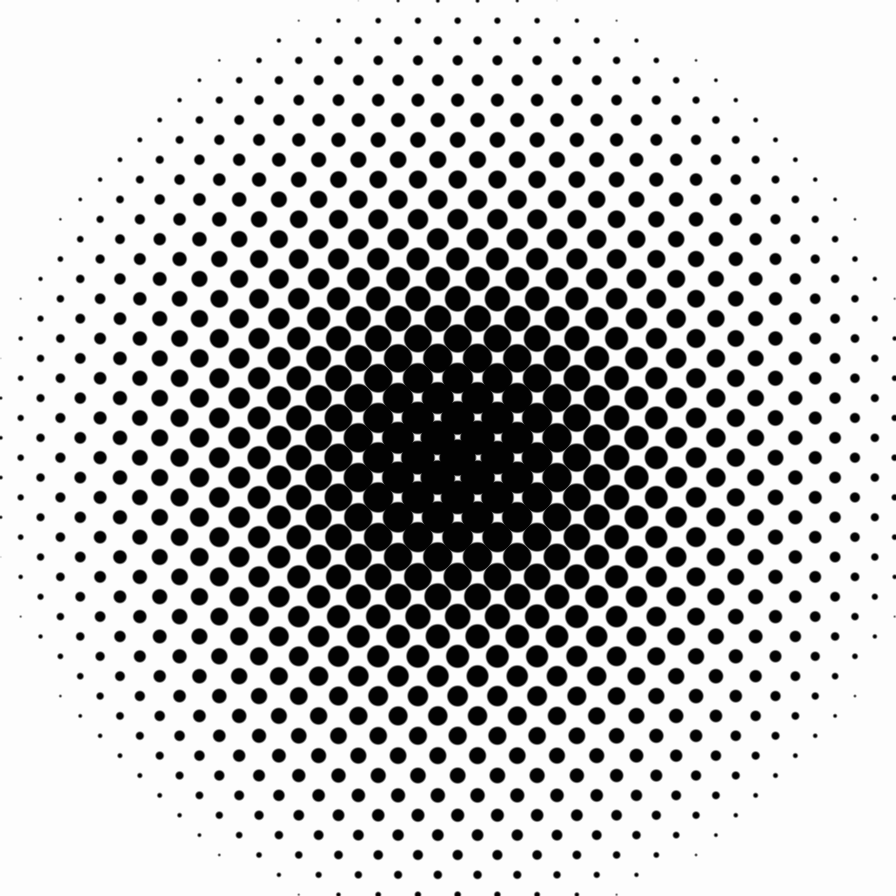
Give the GLSL for this pattern, as a three.js fragment shader.

```glsl
// Radial halftone: a diagonal grid of black dots that shrink outward and merge at the centre.
varying vec2 vUv;

const vec2 CENTER = vec2(0.5108, 0.4892);
const float ROW_STEP = 0.02217;     // distance between neighbouring rows of dots
const float FIELD_RADIUS = 0.5234;  // dots vanish at this distance
const float MAX_DOT = 0.02044;      // radius of the central dot
const float EDGE = 0.0015;          // half width of the soft edge
const vec3 PAPER = vec3(0.992);
const vec3 INK = vec3(0.008);

// Nearly linear falloff that drops more steeply towards the rim.
float dotRadius(float fieldDistance, float fieldRadius, float maxRadius) {
  float t = clamp(fieldDistance / fieldRadius, 0.0, 1.0);
  return maxRadius * pow(max(1.0 - t, 0.00001), 1.0 - 0.37 * t);
}

// Soft disc; vanishing dots fade out instead of leaving specks.
float disc(vec2 offset, float radius, float edge) {
  float coverage = 1.0 - smoothstep(-edge, edge, length(offset) - radius);
  return coverage * smoothstep(0.0, edge, radius);
}

// Conversion between the plane and the grid turned by 45 degrees.
vec2 toGrid(vec2 p, float rowStep) {
  return vec2(p.x + p.y, p.x - p.y) / (2.0 * rowStep);
}

vec2 fromGrid(vec2 cell, float rowStep) {
  return vec2(cell.x + cell.y, cell.x - cell.y) * rowStep;
}

// Union of the dots in the nearest cells, as large dots overlap.
float halftone(vec2 p, float rowStep) {
  vec2 nearest = floor(toGrid(p, rowStep) + 0.5);
  float ink = 0.0;
  for (int j = -1; j <= 1; j++) {
    for (int i = -1; i <= 1; i++) {
      vec2 dotCenter = fromGrid(nearest + vec2(float(i), float(j)), rowStep);
      float radius = dotRadius(length(dotCenter), FIELD_RADIUS, MAX_DOT);
      ink = max(ink, disc(p - dotCenter, radius, EDGE));
    }
  }
  return ink;
}

void main() {
  float ink = halftone(vUv - CENTER, ROW_STEP);
  gl_FragColor = vec4(mix(PAPER, INK, ink), 1.0);
}
```
